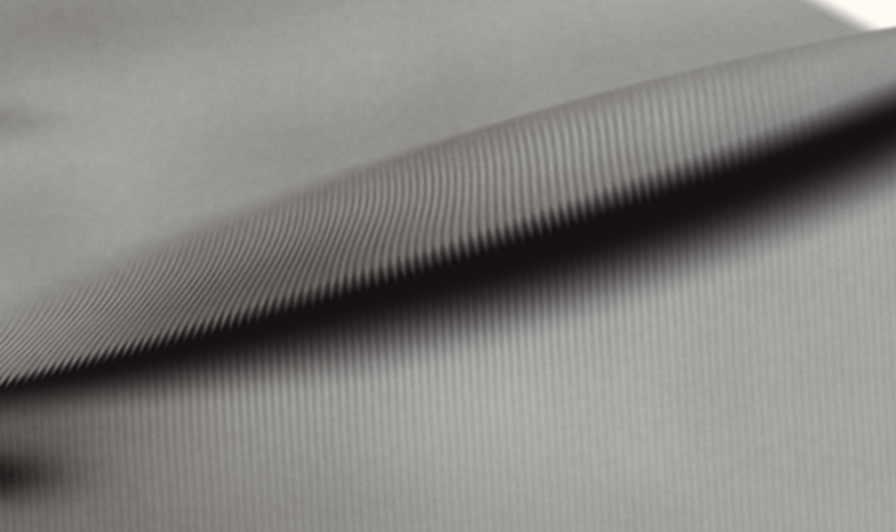
Write a WebGL 2 fragment shader that draws this texture.

```glsl
#version 300 es
precision highp float;
// Ribbed grey cloth with one diagonal fold above a deep soft shadow.
// Three polynomial curves bound the fold and shadow; sheared sine ribs
// follow the fold, and gradient noise mottles the weave.

uniform vec2 u_resolution;
out vec4 fragColor;

vec2 hashGradient(vec2 cell) {
    vec2 h = vec2(dot(cell, vec2(127.1, 311.7)), dot(cell, vec2(269.5, 183.3)));
    return 2.0 * fract(sin(h) * 43758.55) - 1.0;
}

float gradientNoise(vec2 p) {
    vec2 i = floor(p), f = fract(p);
    vec2 w = f * f * f * (f * (f * 6.0 - 15.0) + 10.0);
    float a = dot(hashGradient(i), f);
    float b = dot(hashGradient(i + vec2(1, 0)), f - vec2(1, 0));
    float c = dot(hashGradient(i + vec2(0, 1)), f - vec2(0, 1));
    float d = dot(hashGradient(i + vec2(1, 1)), f - vec2(1, 1));
    return mix(mix(a, b, w.x), mix(c, d, w.x), w.y);
}

// Soft elliptical falloff around a centre.
float glow(vec2 p, vec2 centre, vec2 radius) {
    vec2 q = (p - centre) / radius;
    return exp(-dot(q, q));
}

// Cloth behind the fold, with broad diagonal undulations.
float backCloth(vec2 uv, float crest) {
    float across = uv.y - 0.5 * uv.x;
    float tone = 0.60 + 0.03 * smoothstep(0.2, 0.9, uv.x);
    tone += 0.025 * sin(across * 19.0 + 1.5 * uv.x);
    tone += 0.05 * glow(uv, vec2(0.14, 0.66), vec2(0.10, 0.10));
    tone -= 0.10 * glow(uv, vec2(0.0, 0.77), vec2(0.07, 0.035));
    tone -= 0.05 * glow(uv, vec2(0.02, 0.98), vec2(0.20, 0.10));
    tone -= 0.04 * exp(-max(uv.y - crest, 0.0) * 18.0) * (1.0 - uv.x);
    return tone;
}

// Cloth in front, dimming towards the left corner.
float frontCloth(vec2 uv) {
    float tone = mix(0.48, 0.64, smoothstep(-0.05, 0.65, uv.x));
    tone -= 0.05 * smoothstep(0.16, 0.0, uv.y) * (1.0 - uv.x);
    tone -= 0.33 * glow(uv, vec2(-0.02, 0.105), vec2(0.09, 0.05));
    tone -= 0.12 * glow(uv, vec2(0.0, 0.2), vec2(0.16, 0.08));
    tone += 0.03 * glow(uv, vec2(0.55, 0.22), vec2(0.22, 0.10));
    return tone;
}

void main() {
    vec2 uv = gl_FragCoord.xy / u_resolution;
    float x = uv.x, y = uv.y;

    // Boundaries: crest of the fold, its underside, and the shadow foot.
    float crest = 0.41 + 0.78 * x - 0.24 * x * x;
    float under = 0.276 + 0.44 * x + 0.095 * x * x;
    float foot = 0.235 + 0.2 * x + 0.2 * x * x + 0.05 * x * x * x * x;
    float rise = y - under;
    float v = rise / (crest - under);

    // Fold tone climbs out of the shadow and brightens to the right.
    float foldTone = mix(0.47, 0.60, smoothstep(0.3, 1.0, x));
    foldTone += 0.07 * smoothstep(0.25, 0.0, x);
    foldTone -= 0.09 * glow(vec2(x, v), vec2(0.30, 0.32), vec2(0.16, 0.3));
    foldTone += 0.04 * glow(vec2(x, v), vec2(0.65, 0.6), vec2(0.25, 0.25));
    foldTone -= 0.04 * smoothstep(0.75, 1.0, v) * smoothstep(0.2, 0.7, x);

    // Ribs lean strongly at left, straighten at right, and bend on the fold.
    float lean = mix(0.62, -0.08, smoothstep(0.0, 0.62, x));
    float bend = 0.006 * sin(v * 6.3 + 0.5) * smoothstep(0.8, 0.3, x);
    float wander = 0.003 * gradientNoise(uv * vec2(14.0, 9.0));
    float foldPhase = x - lean * rise + bend + wander;
    float foldRib = sin(foldPhase * 628.0);
    float foldRibAmount = 0.075 * smoothstep(1.05, 0.65, v) * smoothstep(1.0, 0.6, x);
    foldRibAmount *= 0.75 + 0.5 * gradientNoise(uv * vec2(30.0, 22.0) + 4.0);
    foldTone += foldRib * foldRibAmount;

    // Front ribs are near upright and fade away from the shadow.
    float drop = foot - y;
    float frontRib = sin((x + 0.03 * y + 0.5 * wander) * 680.0);
    float frontFade = exp(-max(drop, 0.0) * 11.0) * smoothstep(0.05, 0.3, x)
                    * smoothstep(1.0, 0.55, x);
    float frontTone = frontCloth(uv) + frontRib * (0.012 + 0.055 * frontFade);

    // Layer front cloth, fold and back cloth.
    float crestBlur = mix(0.05, 0.006, smoothstep(0.0, 0.6, x));
    float behind = smoothstep(-crestBlur, crestBlur, y - crest);
    float upper = mix(foldTone, backCloth(uv, crest), behind);
    float onFold = smoothstep(-0.01, 0.01, rise);
    float tone = mix(frontTone, upper, onFold);

    // Mottling and fine weave grain.
    tone += 0.025 * gradientNoise(uv * vec2(9.0, 6.0));
    tone += 0.022 * gradientNoise(uv * vec2(70.0, 42.0));
    tone += 0.022 * gradientNoise(uv * vec2(210.0, 125.0));

    // The shadow is crisp beneath the left of the fold and softer elsewhere.
    float upperBlur = mix(0.022, 0.065, x);
    float lowerBlur = mix(0.045, 0.085, smoothstep(0.0, 0.5, x));
    float shade = smoothstep(upperBlur, -0.5 * upperBlur, rise + 0.012 * foldRib * foldRibAmount * 8.0)
                * smoothstep(-lowerBlur, lowerBlur, y - foot);
    shade = max(shade, 0.28 * exp(-max(rise, 0.0) * 22.0) * onFold);

    // Warm darks drift into neutral lights.
    vec3 cloth = tone * mix(vec3(1.05, 0.985, 0.95), vec3(1.0, 1.0, 0.985), smoothstep(0.35, 0.62, tone));
    vec3 color = mix(cloth, vec3(0.085, 0.065, 0.068), shade);

    // Bright light leaking into the upper right corner.
    color = mix(color, vec3(1.0, 0.98, 0.95), smoothstep(0.045, 0.0, 0.955 - y + 0.9 * (0.985 - x)) * behind);
    fragColor = vec4(clamp(color, 0.0, 1.0), 1.0);
}
```
